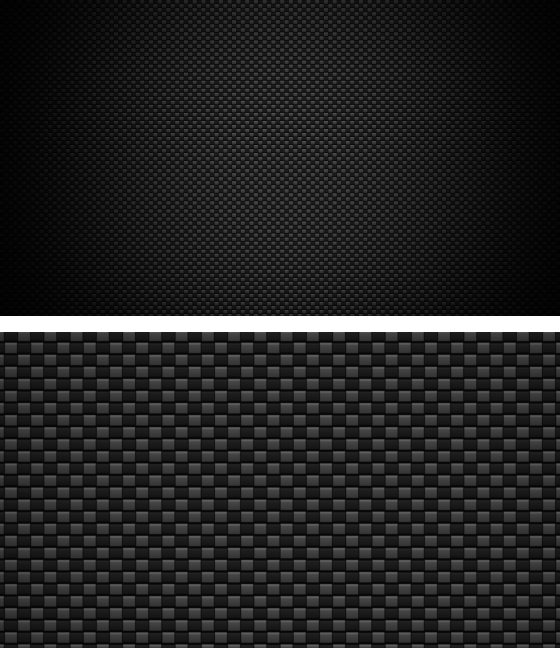
Top, the full canvas; bottom, a detail of the centre.
This pattern is drawn by a Shadertoy shader. Its source:

```glsl
const vec2 CELLS = vec2(128.0, 78.55); // two cells per weave repeat
const int SAMPLES = 4;

// Soft-edged box mask, 1 inside, in cell units
float boxMask(vec2 p, vec2 halfSize, float blur) {
    vec2 d = abs(p) - halfSize;
    vec2 inside = 1.0 - smoothstep(-blur, blur, d);
    return inside.x * inside.y;
}

// One thread crossing: vertical gradient with a lit upper rim
float threadShade(vec2 p, float low, float high, float rim) {
    float body = mix(low, high, smoothstep(-0.5, 0.4, p.y));
    float rimBand = smoothstep(0.2, 0.32, p.y);
    return body + rim * rimBand;
}

// Checkered weave of raised and sunken threads
float weave(vec2 cellPos, float gapTone) {
    vec2 id = floor(cellPos);
    vec2 p = fract(cellPos) - 0.5;
    float raised = mod(id.x + id.y, 2.0);
    float sunkenTone = threadShade(p, 0.08, 0.12, 0.025);
    float raisedTone = threadShade(p, 0.21, 0.28, 0.09);
    float sunkenMask = boxMask(p, vec2(0.49, 0.38), 0.07);
    float raisedMask = boxMask(p, vec2(0.46, 0.43), 0.05);
    return mix(gapTone, mix(sunkenTone, raisedTone, raised),
               mix(sunkenMask, raisedMask, raised));
}

// Tall oval pool of light that fades toward the sides
float spotlight(vec2 uv, vec2 center, vec2 stretch) {
    float d = length((uv - center) * stretch);
    return mix(0.06, 1.0, 1.0 - smoothstep(0.1, 1.15, d));
}

void mainImage(out vec4 fragColor, in vec2 fragCoord) {
    // Average the fine weave over the pixel footprint, rows counted from the top
    float tone = 0.0;
    for (int y = 0; y < SAMPLES; y++) {
        for (int x = 0; x < SAMPLES; x++) {
            vec2 offset = (vec2(x, y) + 0.5) / float(SAMPLES) - 0.5;
            vec2 uv = (fragCoord + offset) / iResolution.xy;
            tone += weave((uv - vec2(0.0, 1.0)) * CELLS, 0.025);
        }
    }
    tone /= float(SAMPLES * SAMPLES);

    vec2 uv = fragCoord / iResolution.xy;
    float light = spotlight(uv, vec2(0.51, 0.5), vec2(2.0, 1.0));
    fragColor = vec4(vec3(tone * light), 1.0);
}
```
